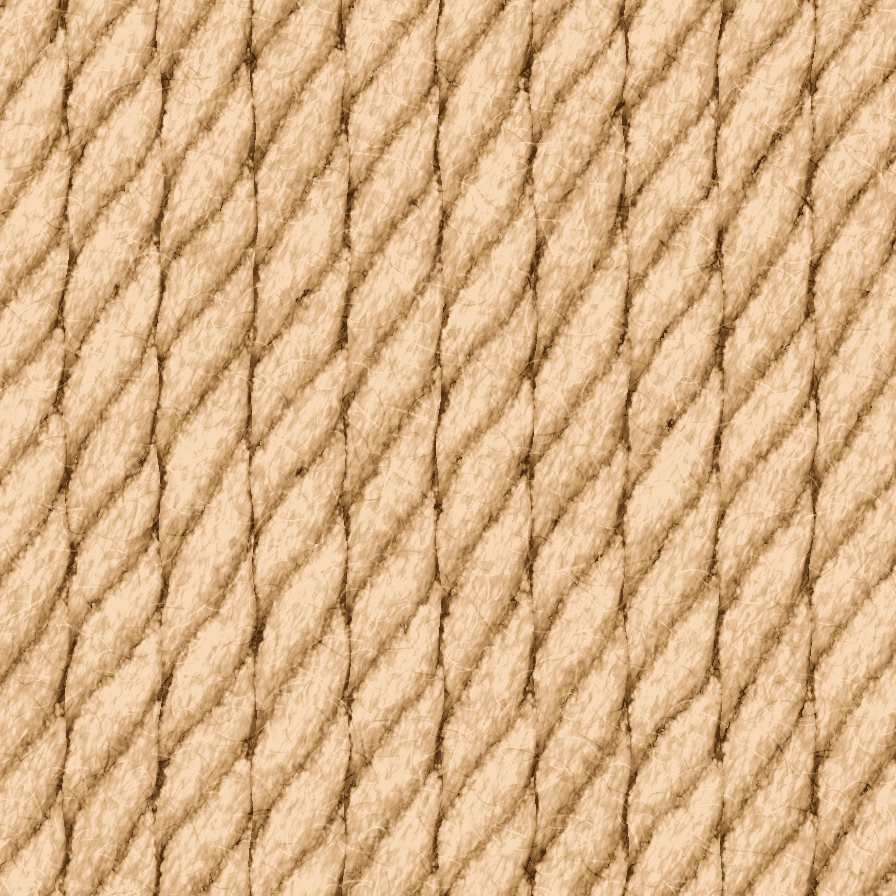
Write a WebGL 2 fragment shader that draws this texture.

```glsl
#version 300 es
precision highp float;

uniform vec2 u_resolution;
out vec4 fragColor;

const float PI = 3.14159265;

vec2 hash2(vec2 p) {
    p = mod(p, 513.0);
    vec3 q = fract(p.xyx * vec3(0.1031, 0.1030, 0.0973));
    q += dot(q, q.yzx + 33.33);
    return fract((q.xx + q.yz) * q.zy);
}

// Cellular noise: distance to the nearest point, and that point's random value
vec2 cellular(vec2 p) {
    vec2 cell = floor(p);
    vec2 nearest = vec2(9.0, 0.0);
    for (int y = -1; y <= 1; y++)
    for (int x = -1; x <= 1; x++) {
        vec2 id = cell + vec2(x, y);
        float d = length(id + hash2(id) - p);
        if (d < nearest.x) nearest = vec2(d, hash2(id + 71.0).x);
    }
    return nearest;
}

// Loose bent hairs, pale and dark
float strayHairs(vec2 p, float scale) {
    float pixel = scale / u_resolution.y;
    p *= scale;
    float light = 0.0;
    for (int y = -1; y <= 1; y++)
    for (int x = -1; x <= 1; x++) {
        vec2 id = floor(p) + vec2(x, y);
        vec2 look = hash2(id + 19.0);
        float angle = PI * look.x;
        vec2 d = p - id - hash2(id + 5.0);
        d = mat2(cos(angle), -sin(angle), sin(angle), cos(angle)) * d;
        d.y += (look.y - 0.5) * 1.4 * d.x * d.x;
        float line = 1.0 - smoothstep(0.01, 0.02 + pixel, abs(d.y));
        float taper = 1.0 - smoothstep(0.4, 0.8, abs(d.x));
        light += line * taper * (hash2(id + 43.0).x - 0.45);
    }
    return light;
}

// Dark gap to pale fibre
vec3 jute(float tone) {
    vec3 shades[6] = vec3[6](
        vec3(0.26, 0.15, 0.06), vec3(0.55, 0.38, 0.19), vec3(0.70, 0.53, 0.33),
        vec3(0.82, 0.65, 0.45), vec3(0.89, 0.74, 0.57), vec3(0.97, 0.85, 0.72));
    vec3 color = shades[0];
    for (int i = 1; i < 6; i++)
        color = mix(color, shades[i], clamp(tone * 5.0 - float(i - 1), 0.0, 1.0));
    return color;
}

void main() {
    vec2 p = gl_FragCoord.xy / u_resolution;
    float pixel = 1.0 / u_resolution.y;
    vec2 fuzz = cellular(p * vec2(90.0, 70.0)) - 0.5;
    vec2 fineFuzz = cellular(p * vec2(210.0, 150.0) + 9.0) - 0.5;

    // Upright ropes with slightly swelling sides
    float sway = 0.03 * sin(p.y * 13.0 + p.x * 4.0) + 0.02 * sin(p.y * 57.0 + p.x * 21.0);
    float column = p.x * 9.6 + 0.288 + sway;
    float rope = floor(column);
    float across = 2.0 * fract(column) - 1.0;
    float side = abs(across) + 0.10 * fuzz.x + 0.08 * fineFuzz.x;
    vec2 ropeLook = hash2(vec2(rope + 3.0, 8.0));

    // Three-ply helix seen from the side
    float turn = p.y * (8.9 + 0.8 * ropeLook.x) + ropeLook.y * 3.0
        - 2.0 * asin(0.97 * across) / PI
        + 0.12 * sin(p.y * 11.0 + rope * 2.4) + 0.10 * fuzz.x + 0.10 * fineFuzz.x;
    float strand = floor(turn);
    float along = fract(turn);
    vec2 strandLook = hash2(vec2(strand + 20.0, rope + 31.0));

    // Steep yarn fibres, broken at each strand
    vec2 lean = vec2(p.x - 0.36 * p.y, p.y) + strandLook * 3.0;
    vec2 yarn = cellular(lean * vec2(100.0, 44.0));
    vec2 fibre = cellular(lean * vec2(220.0, 95.0) + 40.0);

    // Rounded strands, softly shaded on the underside
    float body = smoothstep(-0.06, 0.44, along) * (1.0 - smoothstep(0.80, 1.06, along));
    float tone = mix(0.40, 0.90, body) + 0.08 * (strandLook.x - 0.5);
    float crease = min(along, 1.0 - along);
    tone -= 0.28 * yarn.y * (1.0 - smoothstep(0.0, 0.10 + 9.0 * pixel, crease));
    tone -= 0.12 * smoothstep(0.45, 0.95, side) + 0.22 * smoothstep(0.86, 1.0, side);

    // Fibre relief, with a few dark flecks
    tone += 0.26 * (0.50 - yarn.x) + 0.12 * (yarn.y - 0.5);
    tone += 0.24 * (0.50 - fibre.x) + 0.20 * (fibre.y - 0.5);
    tone -= 0.3 * smoothstep(0.94, 0.98, yarn.y) * (1.0 - smoothstep(0.2, 0.5, yarn.x));
    tone += 0.04 * sin(p.x * 23.0 + 3.0 * sin(p.y * 17.0));

    // Dark gaps widen where creases reach a rope's side
    float bulge = sin(PI * along);
    float radius = mix(0.83, 1.0, bulge) + 0.05 * sin(p.y * 19.0 + rope * 3.7);
    float gap = smoothstep(radius - 0.04, radius + 0.08 + 10.0 * pixel, side);
    tone = mix(tone, 0.2 * fibre.y, 0.95 * gap);

    // Fuzz over everything
    tone += 0.38 * strayHairs(p, 25.0) + 0.40 * strayHairs(p + 7.3, 39.0)
        + 0.40 * strayHairs(p + 3.1, 58.0);

    fragColor = vec4(jute(clamp(tone, 0.0, 1.0)), 1.0);
}
```
